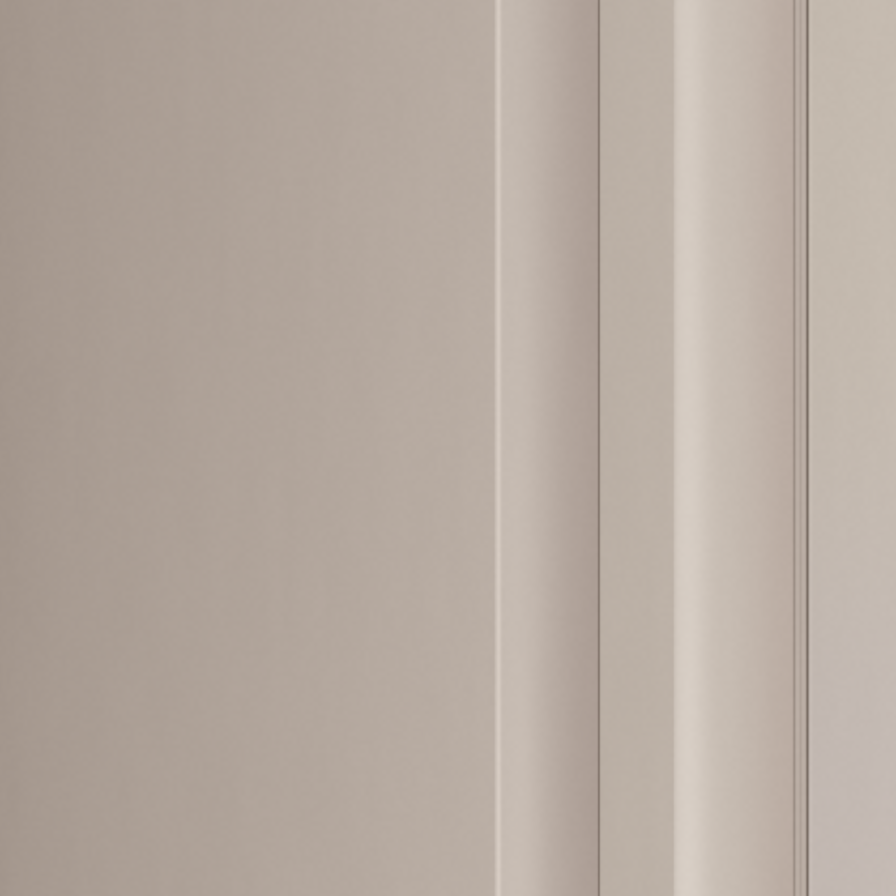
This texture is drawn by a WebGL 2 fragment shader. Its source:

```glsl
#version 300 es
precision highp float;
// Softly lit wall beside two vertical plaster mouldings and a flat panel.
// Each band is a horizontal gradient, joined at smoothed edges, with thin
// highlights and grooves on top and a faint value-noise grain.
uniform vec2 u_resolution;
out vec4 fragColor;

float hash(vec2 p) {
    vec3 q = fract(vec3(p.xyx) * 0.1031);
    q += dot(q, q.yzx + 33.33);
    return fract((q.x + q.y) * q.z);
}

float valueNoise(vec2 p) {
    vec2 cell = floor(p), f = fract(p);
    f = f * f * (3.0 - 2.0 * f);
    return mix(mix(hash(cell), hash(cell + vec2(1, 0)), f.x),
               mix(hash(cell + vec2(0, 1)), hash(cell + vec2(1, 1)), f.x), f.y);
}

// Smoothed step at x = edge
float after(float x, float edge) {
    float blur = max(0.0013, 0.7 / u_resolution.x);
    return smoothstep(edge - blur, edge + blur, x);
}

// Soft vertical line
float line(float x, float center, float width) {
    float d = (x - center) / width;
    return exp(-d * d);
}

// Wall: brightens to the right, and slightly towards the floor
vec3 wallColor(vec2 uv) {
    float light = clamp(uv.x / 0.55 + 0.10 * (0.5 - uv.y), 0.0, 1.05);
    vec3 color = mix(vec3(0.647, 0.596, 0.558), vec3(0.728, 0.681, 0.643), light);
    return color - 0.012 * exp(-uv.x * 25.0);
}

// Narrow moulding: lit left shoulder rolling into shade
vec3 narrowMoulding(vec2 uv) {
    float t = (uv.x - 0.552) / 0.116;
    vec3 color = mix(vec3(0.765, 0.722, 0.686), vec3(0.678, 0.622, 0.588),
                     smoothstep(0.1, 1.0, t));
    color += 0.025 * (1.0 - uv.y) * line(t, 0.27, 0.2);
    return color + 0.07 * line(uv.x, 0.5565, 0.0028);
}

// Wide moulding: broad bright shoulder, then a slow falloff
vec3 wideMoulding(vec2 uv) {
    float t = (uv.x - 0.752) / 0.133;
    vec3 color = mix(vec3(0.778, 0.736, 0.697), vec3(0.732, 0.676, 0.638),
                     smoothstep(0.4, 1.0, t));
    color += vec3(0.062, 0.067, 0.070) * line(t, 0.12, 0.17) * (1.1 - 0.3 * uv.y);
    return color - 0.025 * line(uv.x, 0.752, 0.003);
}

// Far panel: warm above, cooler below
vec3 farPanel(vec2 uv) {
    vec3 color = mix(vec3(0.764, 0.724, 0.698), vec3(0.767, 0.727, 0.684),
                     smoothstep(0.1, 0.7, uv.y));
    return color + 0.12 * (uv.x - 0.95);
}

void main() {
    vec2 uv = gl_FragCoord.xy / u_resolution;
    float x = uv.x;

    // Bands from left to right
    vec3 color = wallColor(uv);
    color = mix(color, narrowMoulding(uv), after(x, 0.552));
    vec3 recess = vec3(0.735, 0.691, 0.650) + 0.15 * (x - 0.71);
    color = mix(color, recess, after(x, 0.669));
    color = mix(color, wideMoulding(uv), after(x, 0.752));
    color = mix(color, vec3(0.735, 0.685, 0.648), after(x, 0.886));
    color = mix(color, farPanel(uv), after(x, 0.902));

    // Grooves
    color -= 0.17 * line(x, 0.6685, 0.0014);
    color -= 0.12 * line(x, 0.8865, 0.0016);
    color -= 0.05 * line(x, 0.8935, 0.0016);
    color -= 0.26 * line(x, 0.9012, 0.0017);
    color += 0.02 * line(x, 0.905, 0.002);

    // Grain: fine speckle and faint vertical streaks
    color += 0.008 * (valueNoise(uv * 210.0) - 0.5);
    color += 0.006 * (valueNoise(uv * vec2(65.0, 9.0)) - 0.5);

    fragColor = vec4(color, 1.0);
}
```
